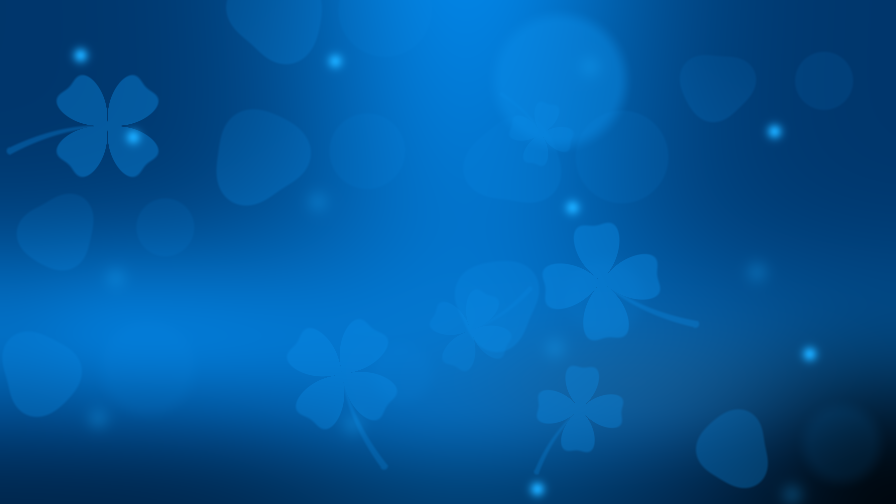
This background is drawn by a Shadertoy shader. Its source:

```glsl
// Soft blue backdrop: a beam from above crosses a horizontal glow band, and
// translucent clovers, single leaves, discs and small sparks float over it.
// Shapes are polar outlines, scattered by low-discrepancy steps and sines.

#define DEEP    vec3(0.0, 0.21, 0.42)
#define BRIGHT  vec3(0.01, 0.52, 0.90)
#define GLAZE   vec3(0.04, 0.56, 0.92)
#define HAZE    vec3(0.12, 0.38, 0.58)
#define SPARK   vec3(0.10, 0.67, 1.0)
#define EDGE    0.0035
#define CLOVERS 6
#define LEAVES  8
#define DISCS   9
#define SPARKS  15

const float QUARTER = 1.5708;

float bell(float x) { return exp(-x * x); }

// Coverage of a shape from its signed distance, with a soft edge
float cover(float d, float blur) { return 1.0 - smoothstep(-blur, blur, d); }

vec2 rotate(vec2 p, float a) {
    float c = cos(a), s = sin(a);
    return vec2(c * p.x - s * p.y, s * p.x + c * p.y);
}

// Evenly spread point number i on a canvas of the given aspect
vec2 scatter(float i, vec2 start, float aspect) {
    return fract(start + i * vec2(0.7549, 0.5698)) * vec2(aspect, 1.0);
}

// Four notched petals on the diagonals plus a curved stem
float clover(vec2 p, float size) {
    vec2 q = p / size;
    float b = mod(atan(q.y, q.x), QUARTER) - 0.5 * QUARTER;
    float outline = sqrt(max(cos(2.0 * b), 0.0)) * (0.98 - 0.08 * cos(8.0 * b));
    float petals = (length(q) - outline) * size;

    float t = clamp(-q.x, 0.1, 1.6);
    float stem = (length(q - vec2(-t, -0.16 * t * t)) - 0.012 - 0.03 * t) * size;
    return max(cover(petals, EDGE), 0.8 * cover(stem, EDGE));
}

// Rounded three-cornered leaf
float leaf(vec2 p, float size, float turn) {
    float a = atan(p.y, p.x) + turn;
    float outline = size * (0.95 + 0.09 * cos(3.0 * a) + 0.06 * sin(2.0 * a));
    return cover(length(p) - outline, EDGE);
}

vec3 backdrop(vec2 p, float aspect) {
    float x = p.x / aspect;
    float beam = bell((x - 0.52) / 0.215) * mix(0.45, 0.97, p.y);
    float rise = p.y - 0.34 + 0.03 * x;
    float band = bell(rise / (rise > 0.0 ? 0.21 : 0.17));
    band *= mix(0.85, 0.42, smoothstep(0.15, 0.7, x));
    band *= 0.85 + 0.15 * smoothstep(0.0, 0.15, x);
    vec3 col = mix(DEEP, BRIGHT, 1.0 - (1.0 - beam) * (1.0 - band));

    // Dull haze low on the right, then darkened floor and corner
    float haze = bell((x - 0.72) / 0.22) * bell((p.y - 0.24) / 0.13);
    col = mix(col, HAZE, 0.5 * haze);
    col *= mix(0.72, 1.0, smoothstep(-0.02, 0.2, p.y));
    return col * (1.0 - 0.8 * bell(length(p - vec2(aspect, 0.0)) / 0.3));
}

void mainImage(out vec4 fragColor, in vec2 fragCoord) {
    float aspect = iResolution.x / iResolution.y;
    vec2 p = fragCoord / iResolution.y;
    vec3 col = backdrop(p, aspect);

    // Large blurred moon of light
    float moon = length(p - vec2(0.625 * aspect, 0.84));
    col = mix(col, GLAZE, 0.45 * cover(moon - 0.13, 0.018));

    // Faint discs, some out of focus
    for (int n = 0; n < DISCS; n++) {
        float i = float(n);
        float size = 0.075 + 0.02 * sin(2.1 * i);
        float blur = mix(EDGE, 0.02, step(0.5, fract(i * 0.618)));
        float d = length(p - scatter(i, vec2(0.41, 0.70), aspect)) - size;
        col = mix(col, GLAZE, 0.10 * cover(d, blur));
    }

    // Single leaves, brighter towards their lower side
    for (int n = 0; n < LEAVES; n++) {
        float i = float(n);
        float size = 0.085 + 0.012 * cos(1.7 * i);
        vec2 q = p - scatter(i, vec2(0.29, 0.69), aspect);
        float amount = 0.19 + 0.07 * sin(2.4 * i) - 0.5 * q.y;
        col = mix(col, GLAZE, amount * leaf(q, size, 1.9 * i));
    }

    // Clovers, gathering towards the right of the centre
    for (int n = 0; n < CLOVERS; n++) {
        float i = float(n);
        vec2 spot = vec2((0.70 - 0.58 * exp(-0.6 * i)) * aspect,
                         0.44 + 0.31 * cos(2.2 * i));
        float size = 0.097 + 0.03 * sin(1.3 * i + 0.9);
        float amount = 0.29 + 0.09 * cos(1.25 * i);
        vec2 q = rotate(p - spot, -1.75 * i);
        col = mix(col, GLAZE, amount * clover(q, size));
    }

    // Sparks, a few bright and the rest dim
    for (int n = 0; n < SPARKS; n++) {
        float i = float(n);
        float glow = step(0.5, fract(i * 0.618 + 0.55));
        float size = mix(0.024, 0.015, glow);
        float d = length(p - scatter(i, vec2(0.09, 0.89), aspect)) / size;
        col = mix(col, SPARK, mix(0.2, 0.9, glow) * bell(d));
    }

    fragColor = vec4(clamp(col, 0.0, 1.0), 1.0);
}
```
